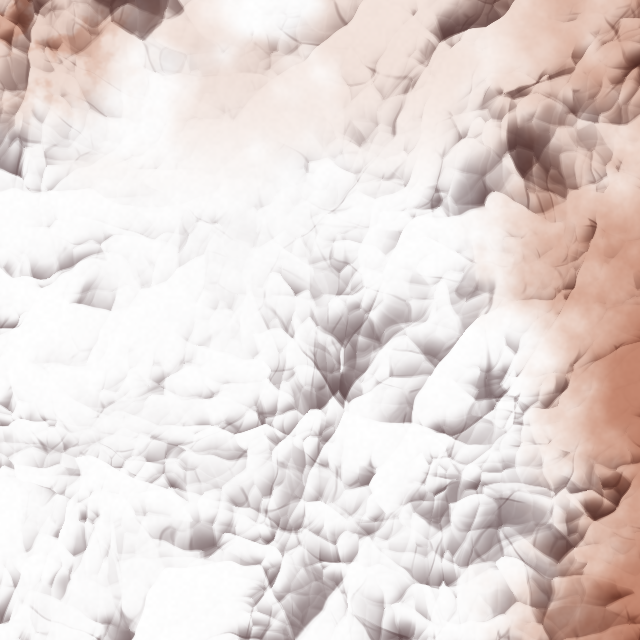
Reproduce this texture procedurally as a Shadertoy shader.

```glsl
#define FOLD_SCALE 4.6
#define FOLD_LAYERS 5
#define RISING_ANGLE 0.9
#define FALLING_ANGLE -0.6
#define EDGE_SOFTNESS 0.0045
#define RELIEF 1.14
#define CREASE_DARKNESS 0.55
#define SHADOW_START 0.11
#define SHADOW_TINT vec3(0.87, 1.0, 0.99)
#define STAIN_ABSORPTION vec3(0.165, 0.4, 0.52)
#define EDGE_STAIN 1.6
#define TOP_STAIN 0.32

// Integer hash, two values in 0..1
vec2 hash2(vec2 cell) {
    uvec2 q = uvec2(ivec2(cell) + 4096) * uvec2(1597u, 3571u);
    uint n = (q.x ^ (q.y << 8)) * 73939u;
    n = (n ^ (n >> 15)) * 26699u + q.y;
    n = (n ^ (n >> 13)) * 60493u;
    n ^= n >> 16;
    return vec2(n & 65535u, (n * 48271u) >> 16) / 65535.0;
}

float noise(vec2 p) {
    vec2 i = floor(p), f = fract(p);
    f = f * f * (3.0 - 2.0 * f);
    vec2 e = vec2(0.0, 1.0);
    return mix(mix(hash2(i).x, hash2(i + e.yx).x, f.x),
               mix(hash2(i + e).x, hash2(i + 1.0).x, f.x), f.y);
}

float fbm(vec2 p) {
    float sum = 0.0, weight = 0.533;
    for (int i = 0; i < 4; i++) {
        sum += weight * noise(p);
        p = mat2(1.6, 1.2, -1.2, 1.6) * p + 7.3;
        weight *= 0.5;
    }
    return sum;
}

vec2 noisePair(vec2 p) {
    return vec2(noise(p), noise(p + 31.0)) - 0.5;
}

mat2 rotation(float angle) {
    float c = cos(angle), s = sin(angle);
    return mat2(c, -s, s, c);
}

// Tilted facets meeting at creases: x = slope away from light, y = crease line
vec2 facets(vec2 p, vec2 awayFromLight, float softness) {
    vec2 base = floor(p);
    float near = 9.0, second = 9.0, nearSlope = 0.0, secondSlope = 0.0;
    for (int y = -1; y <= 1; y++)
    for (int x = -1; x <= 1; x++) {
        vec2 id = base + vec2(x, y);
        vec2 offset = p - id - 0.08 - 0.84 * hash2(id);
        vec2 random = hash2(id + 57.0) - 0.5;
        float dist = length(offset);
        vec2 bend = 0.65 * awayFromLight + 1.3 * random.yx;
        float slope = dot(offset, bend) + 0.6 * random.x;
        if (dist < near) {
            second = near; secondSlope = nearSlope;
            near = dist; nearSlope = slope;
        } else if (dist < second) {
            second = dist; secondSlope = slope;
        }
    }
    float gap = second - near;
    float inside = smoothstep(0.0, softness, gap);
    float line = 1.0 - smoothstep(0.0, 1.5 * softness, gap);
    return vec2(mix(0.5 * (nearSlope + secondSlope), nearSlope, inside), line);
}

// Layered folds, alternately rising and falling, fading in and out
float foldShade(vec2 uv) {
    vec2 p = uv + 0.07 * noisePair(uv * 5.0) + 0.018 * noisePair(uv * 14.0)
           + 0.008 * noisePair(uv * 42.0);
    float shade = 0.14 * (fbm(uv * 4.0 + 3.0) - 0.5);
    float scale = FOLD_SCALE, weight = 0.4;
    for (int i = 0; i < FOLD_LAYERS; i++) {
        float turnAngle = (i & 1) == 0 ? RISING_ANGLE : FALLING_ANGLE;
        mat2 turn = rotation(turnAngle + 0.12 * float(i));
        vec2 q = turn * p * vec2(0.75, 1.3) * scale + 17.0 * float(i);
        vec2 fold = facets(q, turn * vec2(0.4, -0.9), EDGE_SOFTNESS * scale);
        float presence = smoothstep(0.2, 0.8, noise(q * 0.7 + 5.0));
        float crease = smoothstep(0.55, 0.9, noise(q * 1.3 + 23.0)) - 0.15;
        shade += weight * (fold.x * (0.25 + 1.5 * presence) + CREASE_DARKNESS * fold.y * crease);
        scale *= 1.6;
        weight *= 0.85;
    }
    return shade;
}

// Amount of brown stain: right edge, top and rusty upper left corner
float stainAmount(vec2 uv) {
    float cloud = fbm(uv * 5.0 + 40.0);
    float grain = fbm(uv * 28.0 + 9.0);
    float edge = smoothstep(0.71, 1.06, uv.x + 0.25 * (cloud - 0.5) + 0.1 * (grain - 0.5));
    edge = pow(edge, 1.5) * mix(1.15, 0.6, smoothstep(0.6, 0.8, uv.y));
    float top = smoothstep(0.66, 0.92, uv.y) * smoothstep(0.4, 0.6, cloud);
    float corner = 1.0 - smoothstep(0.0, 0.26, distance(uv, vec2(0.05, 0.98)));
    float rust = corner * (0.3 + smoothstep(0.45, 0.7, grain));
    return EDGE_STAIN * edge + TOP_STAIN * top + rust * cloud;
}

void mainImage(out vec4 fragColor, in vec2 fragCoord) {
    vec2 uv = fragCoord / iResolution.xy;

    // Smooth, overexposed patch left of the centre
    float calm = 1.0 - smoothstep(0.08, 0.42, length((uv - vec2(0.34, 0.72)) * vec2(1.1, 0.9)));
    float relief = RELIEF * (1.0 - 0.55 * calm);

    // Soft shoulder keeps lit paper near white, soft knee limits the darks
    float x = 1.4 * (relief * foldShade(uv) - SHADOW_START - 0.06 * calm);
    float shade = 0.5 * (x + sqrt(x * x + 0.02));
    shade = 0.75 * tanh(shade / 0.72);
    vec3 paper = 1.0 - shade * SHADOW_TINT;

    // Stain gathers in the shaded folds
    float stain = stainAmount(uv) * (0.85 + 1.2 * shade);
    vec3 color = paper * exp(-stain * STAIN_ABSORPTION);
    color += 0.012 * (noise(uv * 170.0) - 0.5);
    fragColor = vec4(clamp(color, 0.0, 1.0), 1.0);
}
```
